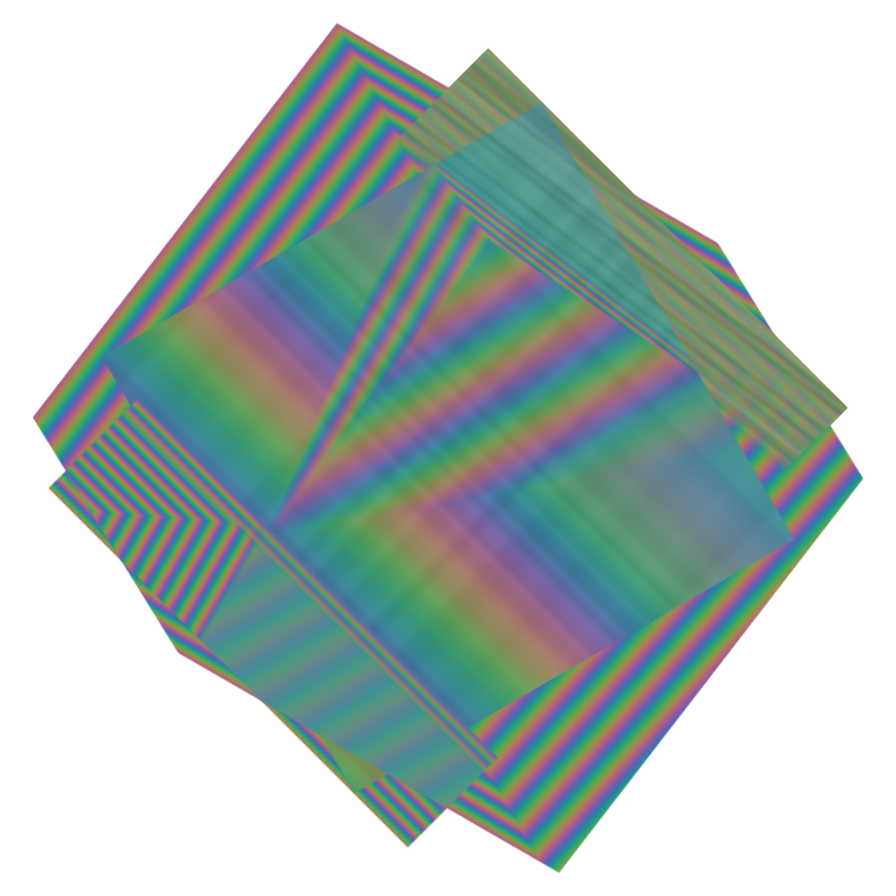
Write a three.js fragment shader that draws this background.

```glsl
varying vec2 vUv;

const vec3 TEAL = vec3(0.29, 0.58, 0.57);
const vec3 OLIVE = vec3(0.49, 0.57, 0.37);
const float EDGE = 0.0015;

// Distance along a direction given in degrees
float along(vec2 p, float degrees) {
  float a = radians(degrees);
  return dot(p, vec2(cos(a), sin(a)));
}

// Soft band centred on the origin
float slab(float x, float halfWidth) {
  return 1.0 - smoothstep(-EDGE, EDGE, abs(x) - halfWidth);
}

float box(vec2 p, float degrees, vec2 halfSize) {
  return slab(along(p, degrees), halfSize.x) * slab(along(p, degrees + 90.0), halfSize.y);
}

// Cyclic colours: blue, purple, brown, olive, green, teal
vec3 spectrum(float phase, float strength) {
  vec3 wave = cos(6.28318 * (phase - vec3(0.38, 0.72, 0.08)));
  return vec3(0.42, 0.50, 0.49) + strength * vec3(0.22, 0.12, 0.16) * wave;
}

float hash(float n) {
  return fract(sin(n * 91.7) * 437.58);
}

float noise(float x) {
  float i = floor(x);
  return mix(hash(i), hash(i + 1.0), smoothstep(0.0, 1.0, x - i));
}

// Broad bands creased by a nested arrow
float foldedPhase(vec2 p) {
  float broad = -along(p, 45.0) / 0.2;
  float inner = (along(p, 120.0) + 0.071) / 0.083;
  float leftArm = 36.0 * (along(p, -30.0) + 0.156);
  float rightArm = 120.0 * (0.236 - along(p, 52.5));
  return max(broad, min(inner, min(leftArm, rightArm)));
}

// Stripes that run in from the hexagon's rim
float rimPhase(vec2 p) {
  float side = along(p, -37.65);
  float slanted = 29.0 * (0.386 - along(p, -42.0));
  float long_ = side < 0.0 ? 32.0 * (0.3878 + side) : slanted;
  float short_ = 55.0 * (0.3486 - abs(along(p, 60.0)));
  return min(long_, short_) + 0.25;
}

// Small chevrons beside shallow slanted stripes
vec3 lowerColor(vec2 p) {
  float depth = -along(p, 45.0) - 0.205;
  float arm = -0.133 - along(p, -30.0);
  float chevron = min(70.0 * depth, 50.0 * arm);
  float shallow = 23.0 * along(p, 120.0) + 0.4;
  vec3 stripes = mix(spectrum(shallow, 1.0), TEAL,
    0.72 * smoothstep(-0.12, -0.04, along(p, -45.0)));
  vec3 nested = spectrum(chevron, 1.25);
  vec3 color = mix(stripes, nested, smoothstep(-0.006, 0.006, arm));
  float seam = 1.0 - smoothstep(0.018, 0.026, depth);
  return mix(color, spectrum(80.0 * depth, 1.0), 0.75 * seam);
}

void main() {
  vec2 p = vUv - 0.5;
  float diagonal = along(p, 45.0);

  // Silhouettes
  float hexagon = slab(along(p, 60.0), 0.3486)
    * slab(along(p, 31.7), 0.3764) * slab(along(p, -37.65), 0.3878);
  float rectangle = box(p, 45.0, vec2(0.347, 0.2836));
  float square = box(p, 30.0, vec2(0.2835, 0.2815));

  // Fine threads
  float thread = noise(along(p, 53.0) * 190.0) - 0.5;
  float weave = noise(diagonal * 110.0) + noise(along(p, -45.0) * 70.0) - 1.0;

  // Rectangle, with olive threads along its upper side
  float upper = smoothstep(-0.02, 0.02, diagonal);
  vec3 fine = spectrum(65.0 * (0.347 - abs(diagonal)) + 0.4, 1.2);
  vec3 rectangleColor = mix(fine, OLIVE + 0.12 * thread, 0.76 * upper);
  vec3 color = mix(vec3(1.0), rectangleColor, rectangle);

  // Hexagon rim
  color = mix(color, spectrum(rimPhase(p), 1.25), hexagon);
  float olive = rectangle * smoothstep(0.215, 0.24, along(p, 50.0));
  color = mix(color, rectangleColor, 0.88 * olive);

  // Inner square, calmer towards the upper right
  vec3 inside = spectrum(foldedPhase(p), 0.95);
  float calm = smoothstep(0.235, 0.25, along(p, 52.5));
  float quiet = smoothstep(0.01, 0.10, diagonal)
    * smoothstep(0.065, 0.085, -along(p, 120.0));
  float shoulder = smoothstep(0.02, 0.10, diagonal)
    * smoothstep(0.155, 0.175, -along(p, -30.0));
  inside = mix(inside, TEAL + 0.07 * thread, 0.85 * calm);
  inside = mix(inside, TEAL, 0.6 * max(quiet, shoulder) * (1.0 - calm));
  inside += 0.035 * weave;
  color = mix(color, inside, square);

  // Folded lower corner
  float lower = smoothstep(-EDGE, EDGE, -diagonal - 0.205);
  color = mix(color, lowerColor(p), lower * rectangle * hexagon);

  gl_FragColor = vec4(clamp(color, 0.0, 1.0), 1.0);
}
```
